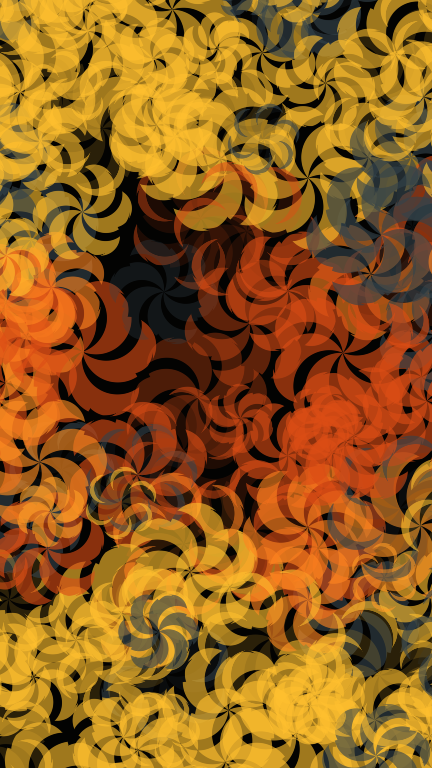
Give the GLSL for this pattern, as a Shadertoy shader.

```glsl
// Translucent pinwheel blossoms in amber, orange and rust around a dark hollow.

const vec3 GROUND = vec3(0.012, 0.010, 0.008);
const vec3 AMBER  = vec3(1.00, 0.75, 0.18);
const vec3 ORANGE = vec3(1.00, 0.51, 0.12);
const vec3 RUST   = vec3(0.86, 0.30, 0.08);
const vec3 SLATE  = vec3(0.20, 0.26, 0.29);

const int   LAYERS = 4;
const int   PETALS = 6;
const float TURN = 6.2831853;
const float CELL = 0.24;              // grid step, canvas width = 1
const float JITTER = 0.9;
const float PETAL_DIST = 0.61;        // petal values are relative to the blossom
const float PETAL_SIZE = 0.39;
const float BLADE_SIZE = 0.48;        // arc that carves the swirling gaps
const float BLADE_TURN = 0.34;
const float OPACITY = 0.62;
const float SLATE_SHARE = 0.09;
const float HOLLOW_STYLE = 0.25;      // share of blossoms drawn mostly as rims
const vec2  HOLLOW = vec2(0.43, 1.02);
const vec2  HOLLOW_SIZE = vec2(0.22, 0.34);
const vec2  RUST_CENTRE = vec2(0.66, 0.88);

vec4 hash4(vec3 p) {
    vec4 q = fract(p.xyzx * vec4(0.1031, 0.1030, 0.0973, 0.1099));
    q += dot(q, q.wzxy + 33.33);
    return fract((q.xxyz + q.yzzw) * q.zywx);
}

float disc(vec2 p, vec2 centre, float radius) {
    return length(p - centre) - radius;
}

vec2 polar(float angle) {
    return vec2(cos(angle), sin(angle));
}

// Signed distances: x = petals with swirling gaps, y = crescent rims
vec2 blossom(vec2 p, float spin) {
    float petals = length(p) - PETAL_DIST;
    float gaps = 9.0;
    float rims = 9.0;
    for (int k = 0; k < PETALS; k++) {
        float angle = spin + TURN * float(k) / float(PETALS);
        vec2 along = polar(angle);
        vec2 ahead = polar(angle + BLADE_TURN);
        float petal = disc(p, along * PETAL_DIST, PETAL_SIZE);
        float gap = max(disc(p, ahead * BLADE_SIZE, BLADE_SIZE),
                        -disc(p, along * BLADE_SIZE, BLADE_SIZE));
        float rim = max(petal, -disc(p, polar(angle - 0.17) * 0.52, PETAL_SIZE));
        petals = min(petals, petal);
        gaps = min(gaps, gap);
        rims = min(rims, rim);
    }
    return vec2(max(petals, -gaps), max(rims, -gaps));
}

// Rust in the middle band, orange around it, amber towards both ends
vec3 blossomColor(vec2 centre, float pick, float chance) {
    if (chance < SLATE_SHARE) return SLATE;
    float warmth = length((centre - RUST_CENTRE) * vec2(0.4, 1.0));
    warmth += (pick - 0.5) * 0.34;
    vec3 color = mix(RUST, ORANGE, smoothstep(0.31, 0.38, warmth));
    return mix(color, AMBER, smoothstep(0.41, 0.48, warmth));
}

void mainImage(out vec4 fragColor, in vec2 fragCoord) {
    vec2 uv = fragCoord / iResolution.x;
    float pixel = 1.0 / iResolution.x;
    vec3 color = GROUND;

    for (int layer = 0; layer < LAYERS; layer++) {
        bool small = layer == LAYERS - 1;
        vec2 shift = vec2(0.37, 0.61) * float(layer) * CELL;
        vec2 home = floor((uv + shift) / CELL);

        for (int n = 0; n < 9; n++) {
            vec2 cell = home + vec2(n % 3 - 1, n / 3 - 1);
            vec4 place = hash4(vec3(cell + 40.0, float(layer) * 7.0 + 3.0));
            vec4 look = hash4(vec3(cell + 90.0, float(layer) * 5.0 + 11.0));
            vec2 centre = (cell + 0.5 + (place.xy - 0.5) * JITTER) * CELL - shift;
            float radius = small ? mix(0.08, 0.105, place.z) : mix(0.115, 0.178, place.z);

            // Fewer and fainter blossoms inside the hollow
            float away = smoothstep(0.35, 1.15, length((centre - HOLLOW) / HOLLOW_SIZE));
            float density = small ? 0.45 : mix(0.3, 0.94, away);
            vec2 p = (uv - centre) / radius;
            if (place.w > density || length(p) > 1.05) continue;

            if (look.x < 0.5) p.x = -p.x;
            vec2 shape = blossom(p, look.y * TURN) * radius;
            vec2 cover = 1.0 - smoothstep(-0.6 * pixel, 0.6 * pixel, shape);

            float strength = OPACITY * mix(0.5, 1.0, away);
            bool rimmed = fract(look.x * 7.0) < HOLLOW_STYLE;
            float alpha = rimmed ? max(cover.x * 0.25, cover.y) : cover.x;
            color = mix(color, blossomColor(centre, look.z, look.w), alpha * strength);
        }
    }
    fragColor = vec4(color, 1.0);
}
```
